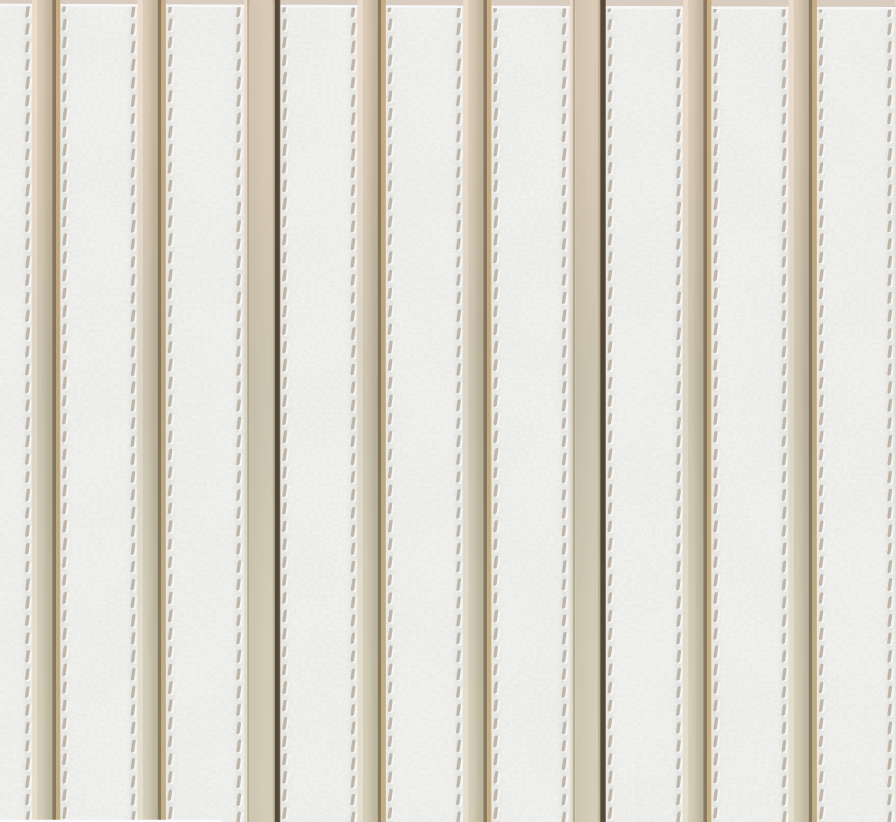
Reproduce this texture procedurally as a Shadertoy shader.

```glsl
const float WIDTH = 100.0;        // canvas width in design units
const float PANEL = 36.33;        // three slats and a wide joint
const float PANEL_START = 31.18;
const float SLAT = 11.78;         // leather strip and narrow groove
const float STITCH_PITCH = 2.0;

const vec3 LEATHER = vec3(0.932, 0.935, 0.922);
const vec3 LIP     = vec3(0.905, 0.865, 0.810);
const vec3 BEIGE   = vec3(0.840, 0.802, 0.730);
const vec3 TAUPE   = vec3(0.750, 0.710, 0.630);
const vec3 TAN     = vec3(0.770, 0.680, 0.530);
const vec3 BROWN   = vec3(0.540, 0.475, 0.370);
const vec3 DARK    = vec3(0.340, 0.285, 0.210);
const vec3 THREAD  = vec3(0.735, 0.695, 0.640);
const vec3 RAIL    = vec3(0.850, 0.800, 0.755);

float hash(vec2 p) {
    vec3 q = fract(vec3(p.xyx) * 0.1031);
    q += dot(q, q.yzx + 33.33);
    return fract((q.x + q.y) * q.z);
}

float cornerSlope(vec2 cell, vec2 offset) {
    float angle = 6.2832 * hash(cell);
    return dot(vec2(cos(angle), sin(angle)), offset);
}

float gradientNoise(vec2 p) {
    vec2 i = floor(p), f = fract(p);
    vec2 w = f * f * f * (f * (f * 6.0 - 15.0) + 10.0);
    vec2 e = vec2(1.0, 0.0);
    return mix(mix(cornerSlope(i, f), cornerSlope(i + e.xy, f - e.xy), w.x),
               mix(cornerSlope(i + e.yx, f - e.yx), cornerSlope(i + e.xx, f - e.xx), w.x), w.y);
}

// Antialiased coverage of the interval from a to b
float band(float x, float a, float b, float aa) {
    return clamp((x - a) / aa + 0.5, 0.0, 1.0) - clamp((x - b) / aa + 0.5, 0.0, 1.0);
}

// Slanted capsule repeated along y
float stitchMask(vec2 p, float radius, float seed, float aa) {
    float row = floor(p.y / STITCH_PITCH);
    float y = p.y - (row + 0.5) * STITCH_PITCH;
    float jitter = hash(vec2(row + 40.0, seed)) - 0.5;
    float x = p.x - 0.14 * y - 0.06 * jitter;
    float d = length(vec2(x, max(abs(y) - 0.48 - 0.1 * jitter, 0.0))) - radius;
    return 1.0 - smoothstep(-aa, aa, d);
}

vec3 addSeam(vec3 color, vec2 p, float seed, float aa) {
    color *= 1.0 - 0.035 * exp(-p.x * p.x * 5.0);
    color = mix(color, vec3(0.98), 0.75 * stitchMask(p - vec2(0.2, -0.12), 0.22, seed, aa));
    return mix(color, THREAD, 0.92 * stitchMask(p, 0.19, seed, aa));
}

vec3 leatherColor(vec2 p) {
    float grain = gradientNoise(p * vec2(2.2, 2.8)) + 0.6 * gradientNoise(p * 4.3 + 17.0);
    float cloud = gradientNoise(p * 0.12 + 5.0);
    return LEATHER + 0.022 * grain + 0.008 * cloud;
}

vec3 narrowGroove(vec3 color, float x, float aa) {
    color = mix(color, LIP, band(x, 8.72, 9.30, aa));
    vec3 metal = mix(BEIGE, TAUPE, smoothstep(9.5, 10.9, x));
    color = mix(color, metal, band(x, 9.30, 11.0, aa));
    color = mix(color, BROWN, band(x, 10.98, 11.4, aa));
    return mix(color, TAN, band(x, 11.4, 12.0, aa));
}

vec3 wideJoint(vec3 color, float x, float aa) {
    color = mix(color, LIP, band(x, 8.85, 9.2, aa));
    color = mix(color, TAUPE * 0.96, band(x, 9.18, 9.45, aa));
    vec3 metal = mix(BEIGE * 0.97, BEIGE, smoothstep(9.6, 11.6, x));
    color = mix(color, metal, band(x, 9.45, 12.0, aa));
    color = mix(color, TAUPE, band(x, 12.0, 12.25, aa));
    return mix(color, DARK, band(x, 12.25, 13.0, aa));
}

void mainImage(out vec4 fragColor, in vec2 fragCoord) {
    float aa = WIDTH / iResolution.x;
    vec2 p = fragCoord * aa;
    float height = iResolution.y * aa;

    // Locate the panel and the slat within it
    float panel = floor((p.x - PANEL_START) / PANEL);
    float u = p.x - PANEL_START - panel * PANEL;
    float slat = min(floor(u / SLAT), 2.0);
    float x = u - slat * SLAT;
    float seed = panel * 6.0 + slat * 2.0 + 30.0;

    // Stitched leather strip
    vec3 color = leatherColor(p);
    color = addSeam(color, vec2(x - 0.58, p.y), seed, aa * 0.7);
    color = addSeam(color, vec2(x - 8.22, p.y + 0.5), seed + 1.0, aa * 0.7);

    // Top rail, slightly sloping
    float depth = height - p.y;
    float railDepth = 0.4 + 0.0038 * p.x;
    color = mix(color, vec3(0.965), band(depth, railDepth, railDepth + 0.3, aa));
    color = mix(color, RAIL, band(depth, -1.0, railDepth, aa));

    // Metal trim with a soft tint along its length
    vec3 trim = slat < 1.5 ? narrowGroove(color, x, aa) : wideJoint(color, x, aa);
    float level = p.y / height;
    vec3 tint = mix(vec3(0.99, 1.005, 0.99), vec3(1.02, 0.995, 0.985), smoothstep(0.3, 1.0, level));
    tint *= 1.0 - 0.04 * exp(-pow((level - 0.55) * 4.0, 2.0));
    tint += 0.012 * gradientNoise(vec2(p.x * 3.0, p.y * 0.12));
    color = mix(color, trim * tint, step(8.6, x));

    // Fine edge left by the neighbouring trim
    vec3 edge = slat < 0.5 ? DARK * 1.25 : TAN;
    color = mix(color, edge, band(x, -1.0, 0.1, aa));

    // Pale sliver at the lower left
    color = mix(color, vec3(0.98), band(p.y, -1.0, 0.25, aa) * band(p.x, -1.0, 24.7, aa));
    fragColor = vec4(clamp(color, 0.0, 1.0), 1.0);
}
```
